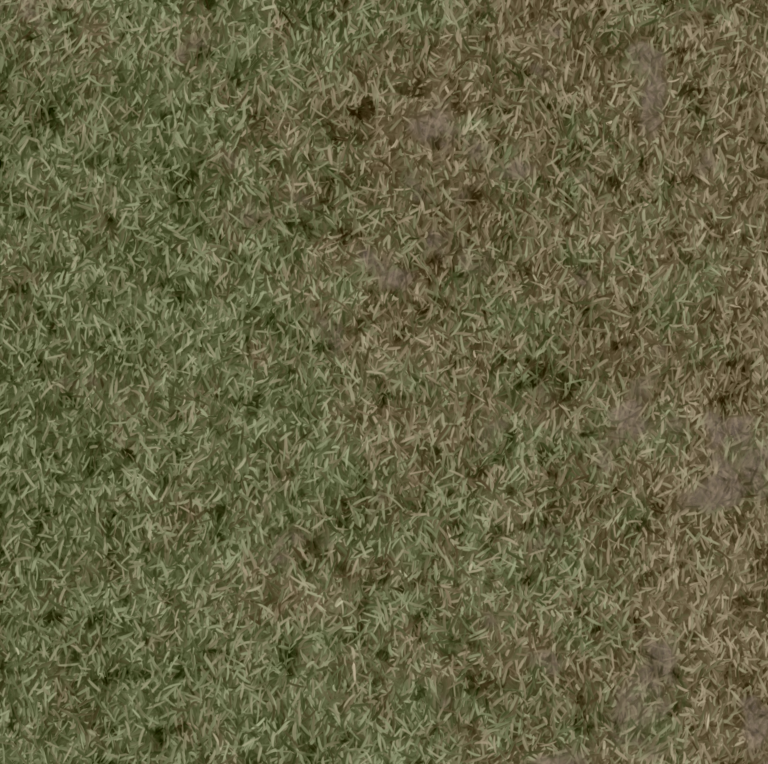
This texture is drawn by a WebGL 1 fragment shader. Its source:

```glsl
precision highp float;
// Worn lawn: short tangled grass blades fading into dry turf and bare soil.
uniform vec2 u_resolution;

const int LAYERS = 9;
const float CELL = 0.0175;        // spacing of blades
const float EDGE_SOFTNESS = 0.0014;
const vec3 SHADE_COLOR = vec3(0.225, 0.22, 0.1);
const vec3 LIGHT_COLOR = vec3(0.57, 0.562, 0.44);
const vec3 GREEN_SHIFT = vec3(-0.02, 0.013, -0.003);
const vec3 DRY_SHIFT = vec3(0.034, -0.012, 0.006);
const vec3 SOIL_COLOR = vec3(0.45, 0.395, 0.335);

float hash(vec2 p) {
  vec3 q = fract(p.xyx * vec3(0.1031, 0.1030, 0.0973));
  q += dot(q, q.yzx + 33.33);
  return fract((q.x + q.y) * q.z);
}

vec4 hash4(vec2 p) {
  vec4 q = fract(p.xyxy * vec4(0.1031, 0.1030, 0.0973, 0.1099));
  q += dot(q, q.wzxy + 33.33);
  return fract((q.xxyz + q.yzzw) * q.zywx);
}

float noise(vec2 p) {
  vec2 i = floor(p);
  vec2 f = fract(p);
  f = f * f * (3.0 - 2.0 * f);
  float low = mix(hash(i), hash(i + vec2(1.0, 0.0)), f.x);
  float high = mix(hash(i + vec2(0.0, 1.0)), hash(i + vec2(1.0, 1.0)), f.x);
  return mix(low, high, f.y);
}

float fbm(vec2 p) {
  float sum = 0.0;
  float amplitude = 0.53;
  for (int i = 0; i < 4; i++) {
    sum += amplitude * noise(p);
    p = mat2(1.6, 1.2, -1.2, 1.6) * p + 7.3;
    amplitude *= 0.5;
  }
  return sum;
}

// Dryness: greener on the left, worn on the right, broken up by ragged tufts.
float drynessAt(vec2 uv) {
  float patches = (fbm(uv * 6.0 + 13.7) - 0.5) * 0.8;
  float tufts = (fbm(uv * 24.0 + 31.0) - 0.5) * 0.8;
  float topWear = 0.25 * smoothstep(0.5, 0.9, uv.y);
  return smoothstep(0.05, 1.0, 0.08 + 0.8 * uv.x + patches + tufts + topWear * (1.0 - uv.x));
}

vec3 turfColor(float tone, float dryness) {
  return mix(SHADE_COLOR, LIGHT_COLOR, tone) + mix(GREEN_SHIFT, DRY_SHIFT, dryness);
}

// Coverage in x and signed position across the blade in y; p is in cells.
vec2 bladeShape(vec2 p, float tilt, float halfLength, float halfWidth, float bend, float softness) {
  float c = cos(tilt);
  float s = sin(tilt);
  vec2 q = vec2(c * p.x + s * p.y, c * p.y - s * p.x);
  float along = q.y / halfLength;
  float across = q.x - bend * (along * along - 0.3);
  float width = halfWidth * (1.0 - 0.6 * along * along);
  float side = 1.0 - smoothstep(width - softness, width + softness, abs(across));
  float ends = 1.0 - smoothstep(0.6, 1.0, abs(along));
  return vec2(side * ends, clamp(across / halfWidth, -1.0, 1.0));
}

// Lays one grid of jittered blades over the colour below.
vec3 addBlades(vec3 color, vec2 uv, float depth, float dryness, float bare, float clump, float softness) {
  vec2 p = uv / CELL + depth * vec2(37.3, 61.7);
  vec2 base = floor(p);
  for (int y = -1; y <= 1; y++) {
    for (int x = -1; x <= 1; x++) {
      vec2 id = base + vec2(float(x), float(y));
      vec2 key = id + floor(depth * 90.0) * vec2(13.0, 7.0);
      vec4 a = hash4(key + 11.0);
      vec4 b = hash4(key + 213.0);
      vec2 center = id + 0.1 + 0.8 * a.xy;
      float tilt = (a.z + a.w - 1.0) * 1.75 - 0.15;
      float halfLength = mix(0.3, 1.0, b.x);
      float halfWidth = mix(0.065, 0.125, b.y);
      float bend = (hash(key + 71.0) - 0.5) * 0.3;
      vec2 blade = bladeShape(p - center, tilt, halfLength, halfWidth, bend, softness);
      float straw = step(0.988, hash(key + 149.0));
      float tone = 0.45 + 0.18 * depth + (b.z - 0.5) * 1.08 + clump + 0.3 * straw + 0.06 * blade.y;
      float hue = clamp(dryness + (b.w - 0.5) * 0.9, 0.0, 1.0);
      vec3 bladeColor = mix(turfColor(tone, hue), SOIL_COLOR * (0.7 + 0.5 * tone), 0.5 * bare);
      color = mix(color, bladeColor, blade.x * (1.0 - 0.5 * bare) * 0.9);
    }
  }
  return color;
}

void main() {
  vec2 uv = gl_FragCoord.xy / u_resolution.y;
  float dryness = drynessAt(uv);
  float bare = smoothstep(0.2, 0.7, dryness) * smoothstep(0.62, 0.78, fbm(uv * 14.0 + 21.0));

  // Uneven light: broad tufts and small dark hollows between them
  float hollow = smoothstep(0.6, 0.78, fbm(uv * 42.0 + 5.0));
  float clump = (fbm(uv * 9.0 + 40.0) - 0.5) * 0.22 + (fbm(uv * 34.0 + 80.0) - 0.5) * 0.4;
  clump -= 0.36 * hollow;
  float softness = max(EDGE_SOFTNESS, 0.7 / u_resolution.y) / CELL;

  // Shaded ground and exposed soil
  float grain = fbm(uv * 120.0);
  vec3 color = turfColor(0.6 * grain - 0.04 + clump, dryness);
  color = mix(color, SOIL_COLOR * (0.65 + 0.7 * grain), bare);

  // Blades from the thatch up to the tips
  for (int i = 0; i < LAYERS; i++) {
    float depth = float(i + 1) / float(LAYERS);
    color = addBlades(color, uv, depth, dryness, bare, clump, softness);
  }

  gl_FragColor = vec4(clamp(color, 0.0, 1.0), 1.0);
}
```
